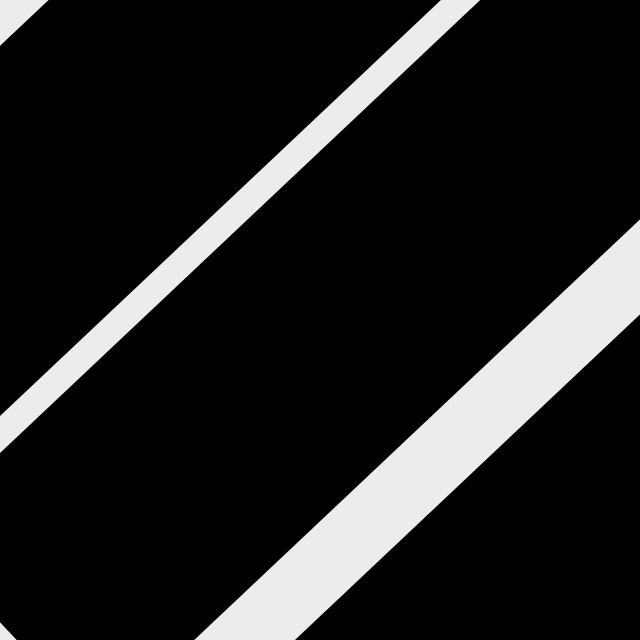
Write a three.js fragment shader that draws this pattern.

```glsl
varying vec2 vUv;

const vec3 BACKGROUND = vec3(0.0);
const vec3 STRIPE_COLOR = vec3(0.927);
const float ANGLE = 0.7563;          // stripe direction in radians
const float PERIOD = 0.9915;         // from one wide stripe to the next
const float PHASE = -0.0019;         // centre of the first wide stripe
const float WIDE_WIDTH = 0.108;
const float THIN_WIDTH = 0.0421;
const float CROSS_PERIOD = 1.5;      // spacing of the perpendicular stripes
const float CROSS_PHASE = -0.0021;
const float EDGE = 0.002;            // width of the smoothed edge

// Distance to the nearest line of a repeating set
float repeatDistance(float x, float period) {
  return abs(mod(x + 0.5 * period, period) - 0.5 * period);
}

float stripe(float dist, float width) {
  return 1.0 - smoothstep(-0.5 * EDGE, 0.5 * EDGE, dist - 0.5 * width);
}

void main() {
  vec2 along = vec2(cos(ANGLE), sin(ANGLE));
  vec2 across = vec2(along.y, -along.x);

  // Wide and thin stripes alternate, measured from the upper left corner
  float s = dot(vUv - vec2(0.0, 1.0), across) - PHASE;
  float wide = stripe(repeatDistance(s, PERIOD), WIDE_WIDTH);
  float thin = stripe(repeatDistance(s - 0.5 * PERIOD, PERIOD), THIN_WIDTH);

  // Sparse perpendicular stripes, measured from the lower left corner
  float t = dot(vUv, along) - CROSS_PHASE;
  float crossing = stripe(repeatDistance(t, CROSS_PERIOD), THIN_WIDTH);

  float ink = max(max(wide, thin), crossing);
  gl_FragColor = vec4(mix(BACKGROUND, STRIPE_COLOR, ink), 1.0);
}
```
